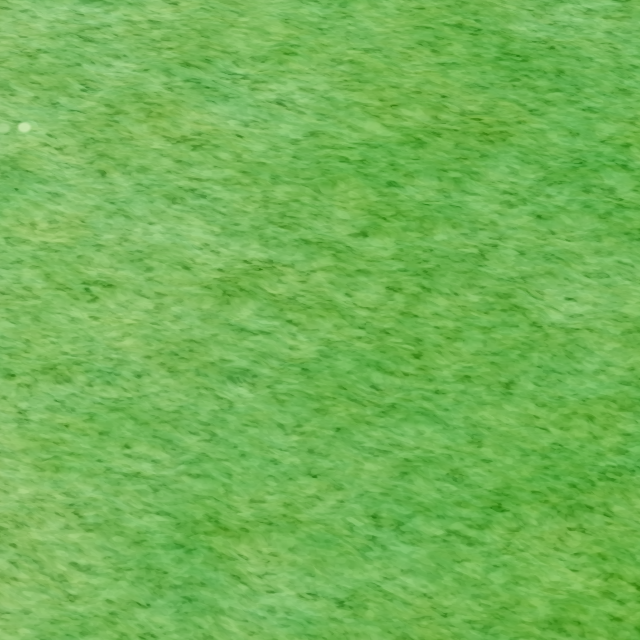
Reproduce this texture procedurally as a three.js fragment shader.

```glsl
varying vec2 vUv;

const vec3 GRASS_MEAN = vec3(0.456, 0.713, 0.343);
const vec3 STREAK_LIGHT = vec3(0.092, 0.086, 0.086);  // brightness of single blades
const vec3 PALE_WASH = vec3(0.105, 0.045, 0.112);     // bleached against lush turf
const vec3 HUE_DRIFT = vec3(-0.020, 0.002, 0.022);    // yellowish to bluish green
const vec3 FLECK_COLOR = vec3(0.80, 0.92, 0.70);

const vec2 GRAIN_SIZE = vec2(0.0075, 0.0042);
const vec2 FINE_SIZE = vec2(0.0150, 0.0062);
const vec2 BLADE_SIZE = vec2(0.026, 0.0115);
const vec2 CLUMP_SIZE = vec2(0.070, 0.040);
const vec2 PATCH_SIZE = vec2(0.17, 0.12);
const vec2 FIELD_SIZE = vec2(0.42, 0.30);

const float BLADE_TILT = -0.20;    // streaks fall towards the right
const float SLANT_SPREAD = 1.5;    // variation of direction between blades
const float SHARP = 7.0;           // falloff of blobs in the blade layers
const float SOFT = 4.0;            // falloff of blobs in the broad layers
const float DEPTH_SQUEEZE = 0.25;  // blades shrink towards the top
const float WARP = 0.006;
const vec2 FLECK_POS = vec2(0.038, 0.801);
const vec2 FLECK_SIZE = vec2(0.012, 0.009);

vec3 hash3(vec2 cell) {
  vec3 q = fract(vec3(cell.xyx) * vec3(0.1031, 0.1030, 0.0973));
  q += dot(q, q.yxz + 33.33);
  return fract((q.xxy + q.yzz) * q.zyx);
}

// Cellular noise in -1..1: jittered, randomly slanted blobs are blended.
float cellNoise(vec2 p, float falloff, float seed) {
  vec2 base = floor(p);
  float total = 0.0;
  float weightSum = 0.0001;
  for (int j = -1; j <= 1; j++) {
    for (int i = -1; i <= 1; i++) {
      vec2 cell = base + vec2(float(i), float(j));
      vec3 rnd = hash3(cell + seed);
      vec2 d = p - cell - 0.1 - 0.8 * rnd.xy;
      d.y += d.x * (fract(rnd.x * 7.3 + rnd.y * 5.1) - 0.5) * SLANT_SPREAD;
      float weight = exp(-falloff * dot(d, d));
      total += weight * (2.0 * rnd.z - 1.0);
      weightSum += weight;
    }
  }
  return total / weightSum;
}

float fleck(vec2 center) {
  float r = length((vUv - center) / FLECK_SIZE);
  return 1.0 - smoothstep(0.55, 1.15, r);
}

void main() {
  // Ground coordinates: squeezed with distance, tilted and gently warped
  vec2 ground = vUv;
  ground.y += DEPTH_SQUEEZE * vUv.y * vUv.y;
  float clump = cellNoise(ground / CLUMP_SIZE, SOFT, 71.0);
  float patchTone = cellNoise(ground / PATCH_SIZE, SOFT, 113.0);
  float field = cellNoise(ground / FIELD_SIZE, SOFT, 159.0);
  vec2 along = ground;
  along.y -= BLADE_TILT * ground.x;
  along += WARP * vec2(patchTone, clump);

  // Blades: three sizes, sparse strong strokes over calm turf
  float grain = cellNoise(along / GRAIN_SIZE, SHARP, 307.0);
  float fine = cellNoise(along / FINE_SIZE, SHARP, 17.0);
  float blade = cellNoise(along / BLADE_SIZE, SHARP, 41.0);
  float streak = 0.34 * grain + 0.52 * fine + 0.40 * blade;
  streak *= 0.65 + 0.65 * abs(streak);
  streak -= 0.35 * streak * streak - 0.04;

  // Broad wash: pale on the left and in worn patches, lush on the right
  float wash = 0.65 * (0.5 - vUv.x) + 0.30 * exp(-9.0 * vUv.x) - 0.03;
  wash += 0.38 * clump + 0.36 * patchTone + 0.36 * field;
  wash += 0.24 * blade + 0.16 * fine;

  // Slow drift of hue between neighbouring tufts
  float hue = cellNoise(ground / PATCH_SIZE * 1.4, SOFT, 203.0)
            + 0.7 * cellNoise(along / BLADE_SIZE * 0.8, SOFT, 251.0);

  float light = streak + 0.18 * clump;
  vec3 color = GRASS_MEAN + STREAK_LIGHT * light + PALE_WASH * wash + HUE_DRIFT * hue;

  // Pale flecks at the left border
  float flecks = fleck(FLECK_POS) + 0.5 * fleck(FLECK_POS - vec2(0.033, 0.001));
  color = mix(color, FLECK_COLOR, 0.9 * min(flecks, 1.0));

  gl_FragColor = vec4(clamp(color, 0.0, 1.0), 1.0);
}
```
